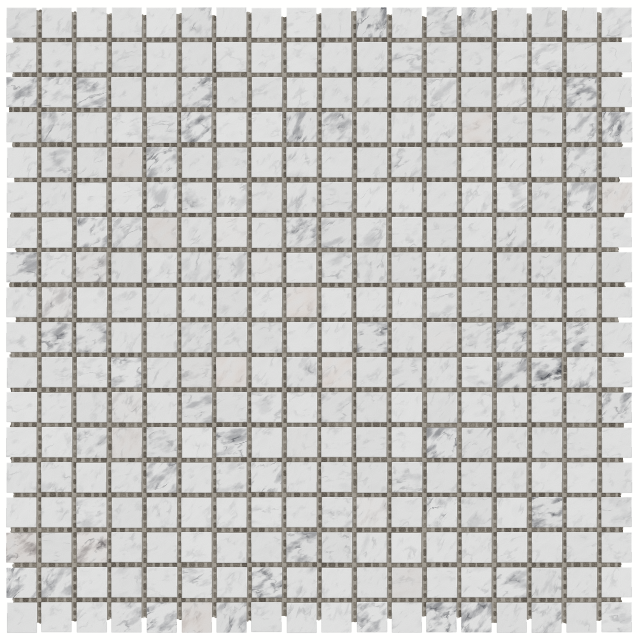
A Shadertoy shader for this pattern:

```glsl
// Sheet of 18 by 18 veined white marble mosaic tiles on a beige mesh backing.

float hash(vec2 p) {
    vec3 q = fract(p.xyx * 0.1031);
    q += dot(q, q.yzx + 33.33);
    return fract((q.x + q.y) * q.z);
}

float gradientAt(vec2 corner, vec2 offset) {
    float angle = 6.2832 * hash(corner);
    return dot(vec2(cos(angle), sin(angle)), offset);
}

float gradientNoise(vec2 p) {
    vec2 i = floor(p), f = p - i;
    vec2 u = f * f * f * (f * (f * 6.0 - 15.0) + 10.0);
    vec2 e = vec2(1, 0);
    return mix(mix(gradientAt(i, f), gradientAt(i + e, f - e), u.x),
               mix(gradientAt(i + e.yx, f - e.yx), gradientAt(i + 1.0, f - 1.0), u.x), u.y);
}

float fbm(vec2 p) {
    float sum = 0.0, amp = 0.6;
    for (int k = 0; k < 4; k++) {
        sum += amp * gradientNoise(p);
        p = mat2(1.6, 1.2, -1.2, 1.6) * p + 7.3;
        amp *= 0.5;
    }
    return sum;
}

float roundBox(vec2 p, vec2 halfSize, float radius) {
    vec2 d = abs(p) - halfSize + radius;
    return length(max(d, 0.0)) + min(max(d.x, d.y), 0.0) - radius;
}

// Polished stone with diagonal veins; strength and tint differ per tile
vec3 marble(vec2 local, vec2 id) {
    float tone = hash(id + 3.0);
    float greyness = pow(hash(id + 41.0), 5.0);
    float warmth = smoothstep(0.9, 1.0, hash(id + 77.0));
    float angle = 0.65 + 0.9 * (hash(id + 19.0) - 0.5);
    float c = cos(angle), s = sin(angle);
    vec2 v = mat2(c, -s, s, c) * local * vec2(1.5, 3.2) + id * 5.37;

    float cloud = fbm(v + 20.0);
    float vein = 1.0 - smoothstep(0.0, 0.13, abs(fbm(v * 0.9 + 0.4 * cloud)));
    vein *= smoothstep(-0.1, 0.35, fbm(local * 2.5 + id * 3.1 + 60.0));
    float smudge = smoothstep(0.0, 0.45, cloud + 0.1 * greyness);

    vec3 stone = vec3(0.868, 0.870, 0.868) + 0.026 * (tone - 0.5) + 0.03 * cloud;
    stone -= vein * (0.06 + 0.26 * greyness) * vec3(1.0, 0.99, 0.95);
    stone -= smudge * (0.02 + 0.30 * greyness) * vec3(1.0, 0.99, 0.94);
    stone -= warmth * (0.5 + cloud) * vec3(0.03, 0.065, 0.085);
    return stone + 0.012 * gradientNoise(local * 32.0 + id * 9.0);
}

// Pale threads with dark rounded openings, four along each tile side
vec3 meshBacking(vec2 g, float aa) {
    vec2 away = abs(fract(g) - 0.5);
    bool upright = away.x > away.y;
    vec2 s = upright ? g.yx : g;
    float across = fract(s.y + 0.5) - 0.5;
    vec2 id = vec2(floor(s.x * 4.0), floor(s.y + 0.5)) + (upright ? 90.0 : 0.0);
    float size = hash(id + 5.0);

    vec2 q = vec2((fract(s.x * 4.0) - 0.5) * 0.25 + 0.03 * (hash(id + 31.0) - 0.5),
                  across - (upright ? 0.022 : 0.008));
    vec2 halfSize = vec2(0.07 + 0.035 * size, upright ? 0.046 : 0.066);
    float opening = 1.0 - smoothstep(-aa, aa, roundBox(q, halfSize, 0.042));
    opening *= 1.0 - smoothstep(0.42, 0.46, min(away.x, away.y));

    vec3 thread = vec3(0.64, 0.62, 0.585) + 0.07 * fbm(g * 9.0);
    vec3 hollow = mix(vec3(0.38, 0.355, 0.32), vec3(0.53, 0.505, 0.465), hash(id + 13.0));
    hollow += 0.09 * gradientNoise(g * 24.0);
    return mix(thread, hollow, opening);
}

void mainImage(out vec4 fragColor, in vec2 fragCoord) {
    float pitch = 0.0547;
    vec2 g = (fragCoord / iResolution.y - vec2(0.0065, 0.0078)) / pitch;
    float aa = 0.7 / (pitch * iResolution.y);

    // Tile, nudged slightly off its grid place
    vec2 id = clamp(floor(g), 0.0, 17.0);
    vec2 nudge = vec2(hash(id + 101.0), hash(id + 151.0)) - 0.5;
    vec2 local = g - id - 0.5 - 0.024 * nudge;
    vec2 halfSize = vec2(0.431) + 0.008 * nudge.yx;
    float tile = roundBox(local, halfSize, 0.022);

    // Mesh trimmed unevenly inside the outer tile edges
    vec2 gap = floor(g + 0.5);
    vec2 trim = 0.22 * vec2(hash(vec2(gap.y, 211.0)), hash(vec2(gap.x, 233.0)));
    trim += 0.05 * gradientNoise(g * 11.0);
    vec2 inset = min(g - vec2(0.14, 0.34) - trim, vec2(17.74, 17.85) - trim - g);
    float meshCover = smoothstep(-aa, aa, min(inset.x, inset.y));

    vec3 backing = meshBacking(g, aa);
    backing *= 1.0 - 0.2 * (1.0 - smoothstep(0.0, 0.045, tile));
    vec3 color = mix(vec3(1.0, 1.0, 0.995), backing, meshCover);

    // Stone face with a light upper rim and a dim lower rim
    float rim = smoothstep(-0.035, -0.005, tile);
    vec3 stone = marble(local, id) + rim * 0.045 * sign(local.y + 0.3 * local.x);
    color = mix(color, stone, 1.0 - smoothstep(-aa, aa, tile));

    fragColor = vec4(clamp(color, 0.0, 1.0), 1.0);
}
```
